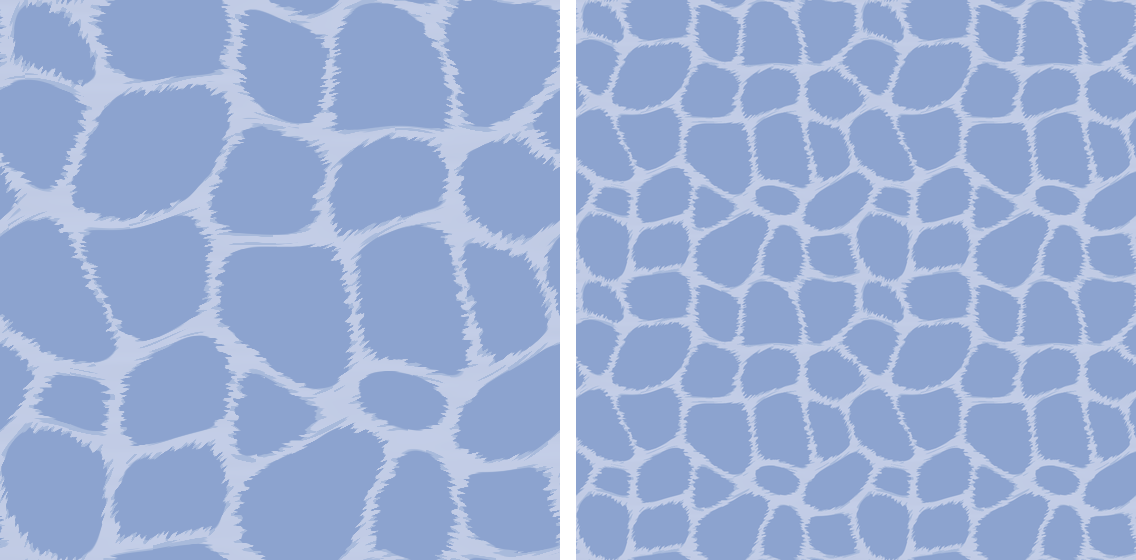
Left: one tile. Right: repeated 2 by 2.
A Shadertoy shader for this pattern:

```glsl
// Seamless field of rounded blue pebbles with combed, hairy edges on a pale ground.

float hash(vec2 p) {
    return fract(sin(dot(p, vec2(127.1, 311.7))) * 43758.5453);
}

// Value noise that wraps after a whole number of cells
float wrappedNoise(vec2 p, vec2 period) {
    vec2 i = floor(p), f = smoothstep(0.0, 1.0, p - i);
    vec2 a = mod(i, period), b = mod(i + 1.0, period);
    return mix(mix(hash(a), hash(vec2(b.x, a.y)), f.x),
               mix(hash(vec2(a.x, b.y)), hash(b), f.x), f.y);
}

// Random strand length for each thin row, blended over the row border
float strand(float row, float seed) {
    float i = floor(row);
    return mix(hash(vec2(i, seed)), hash(vec2(i + 1.0, seed)),
               smoothstep(0.2, 0.8, row - i));
}

// Jittered centre (xy) and weight (z) of the pebble in a 5 by 5 wrapping grid
vec3 pebble(vec2 cell) {
    vec2 id = mod(cell, 5.0);
    vec2 jitter = vec2(hash(id + 3.7), hash(id + 17.3)) - 0.5;
    return vec3(cell + 0.5 + 0.7 * jitter, 0.42 * hash(id + 41.9));
}

float power(vec2 p, vec3 site) {
    vec2 d = p - site.xy;
    return dot(d, d) - site.z;
}

// Cell of the pebble that owns the point
vec2 findOwner(vec2 p) {
    vec2 owner = floor(p);
    float best = 1e3;
    for (int y = -2; y <= 2; y++)
    for (int x = -2; x <= 2; x++) {
        vec2 cell = floor(p) + vec2(x, y);
        float d = power(p, pebble(cell));
        if (d < best) { best = d; owner = cell; }
    }
    return owner;
}

// Smooth distance from the point to the borders of its owner
float borderDistance(vec2 p, vec2 owner) {
    vec3 self = pebble(owner);
    float own = power(p, self), sum = 0.0;
    for (int y = -2; y <= 2; y++)
    for (int x = -2; x <= 2; x++) {
        vec2 cell = floor(p) + vec2(x, y);
        if (distance(cell, owner) < 0.5) continue;
        vec3 other = pebble(cell);
        float d = (power(p, other) - own) / (2.0 * distance(other.xy, self.xy));
        sum += exp(-d / 0.08);
    }
    return -0.08 * log(sum);
}

void mainImage(out vec4 fragColor, in vec2 fragCoord) {
    vec2 uv = fragCoord / iResolution.xy;

    // Gentle periodic bend makes the outlines less regular
    vec2 p = uv * 5.0 + 0.08 * sin(6.28318 * (uv.yx * vec2(2.0, 3.0) + vec2(0.1, 0.6)));
    vec2 owner = findOwner(p);
    vec2 id = mod(owner, 5.0);

    // Hair direction: mostly level, on some pebbles tilted
    float angle = 1.2 * pow(hash(id + 73.1), 3.0);
    vec2 along = vec2(cos(angle), sin(angle));
    vec2 local = p - pebble(owner).xy;
    float row = dot(local, vec2(-along.y, along.x));
    float seed = id.x + 5.0 * id.y + 30.0 * step(0.0, dot(local, along));

    // Comb the outline with fine strands and wider tufts
    float comb = 0.085 * (strand(row * 55.0, seed) - 0.5)
               + 0.045 * (strand(row * 19.0, seed + 70.0) - 0.5);
    float d = borderDistance(p + along * comb, owner) - 0.05;

    // Half-tone strands reach out beyond the solid edge
    float reach = 0.07 * pow(strand(row * 42.0, seed + 140.0), 3.0);
    float blur = 3.5 / iResolution.y;
    float solid = smoothstep(-blur, blur, d);
    float fringe = smoothstep(-blur, blur, d + reach);

    // Pale ground with faint level brush streaks
    float brush = wrappedNoise(uv * vec2(8.0, 64.0), vec2(8.0, 64.0));
    vec3 color = vec3(0.76, 0.80, 0.90) + 0.014 * (brush - 0.5);
    color = mix(color, vec3(0.66, 0.73, 0.86), fringe);
    color = mix(color, vec3(0.55, 0.64, 0.81), solid);
    fragColor = vec4(color, 1.0);
}
```
